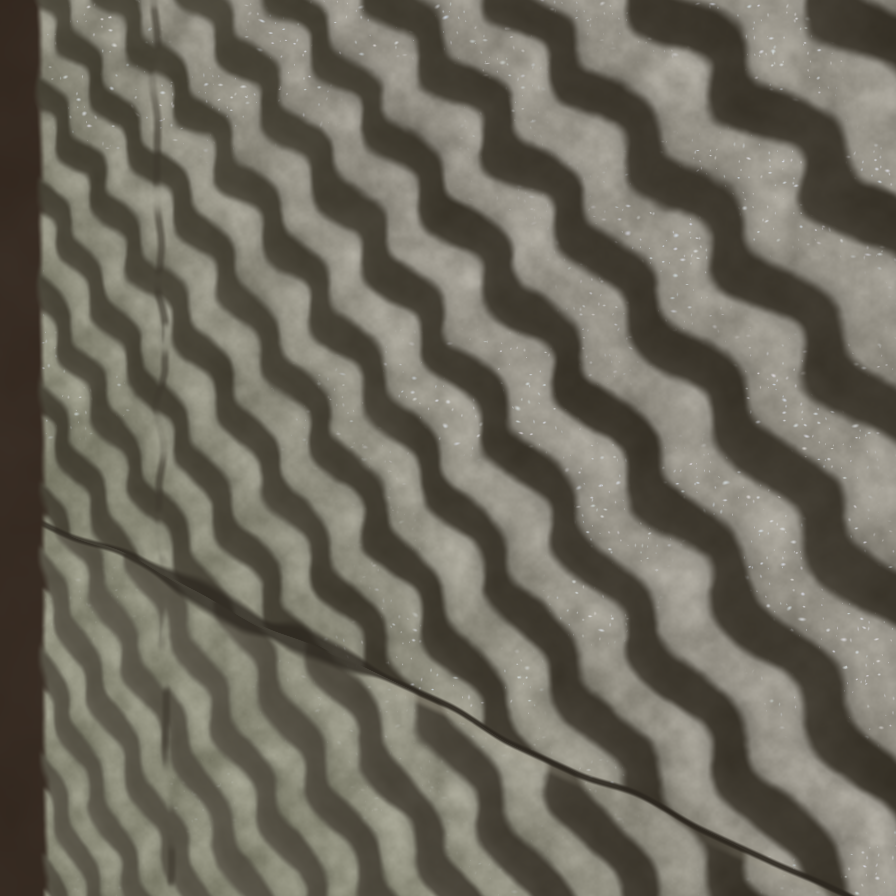
A Shadertoy shader for this texture:

```glsl
float hash(vec2 p) {
    p = fract(p * vec2(123.34, 345.45));
    p += dot(p, p + 34.35);
    return fract(p.x * p.y);
}

float noise(vec2 p) {
    vec2 i = floor(p), f = fract(p);
    f = f * f * (3.0 - 2.0 * f);
    return mix(mix(hash(i), hash(i + vec2(1, 0)), f.x),
               mix(hash(i + vec2(0, 1)), hash(i + vec2(1, 1)), f.x), f.y);
}

float fbm(vec2 p) {
    float sum = 0.0, gain = 0.5;
    for (int i = 0; i < 4; i++) {
        sum += gain * noise(p);
        p = p * 2.03 + 7.1;
        gain *= 0.5;
    }
    return sum / 0.9375;
}

// Small bright flecks scattered over a jittered grid
float glints(vec2 p, float cells) {
    vec2 id = floor(p * cells);
    vec2 offset = fract(p * cells) - 0.3 - 0.4 * vec2(hash(id), hash(id + 5.3));
    float size = 0.12 + 0.15 * hash(id + 2.7);
    float spot = 1.0 - smoothstep(0.0, size, length(offset * vec2(0.8, 1.2)));
    return spot * step(0.72, hash(id + 9.1));
}

void mainImage(out vec4 fragColor, in vec2 fragCoord) {
    vec2 p = fragCoord / iResolution.xy;
    p.y = 1.0 - p.y; // measured downward from the top
    vec2 warp = vec2(fbm(p * 16.0), fbm(p * 16.0 + 40.0)) - 0.5;
    float grain = fbm(p * 45.0);
    float depth = p.x - 0.052;

    // Diagonal crack dividing the two panels
    float crack = p.y - 0.582 - 0.47 * depth - 0.012 * (noise(vec2(p.x * 14.0, 3.0)) - 0.5);
    float lower = smoothstep(-0.002, 0.002, crack);
    float seamX = 0.172 + 0.018 * p.y + 0.012 * (noise(vec2(p.y * 22.0, 8.0)) - 0.5);
    float leftOfSeam = 1.0 - smoothstep(-0.004, 0.004, p.x - seamX);

    // Perspective ridge coordinates: across counts ridges, along counts waves
    vec2 q = p + warp * 0.012;
    float scale = 0.1133 + 0.1 * depth;
    float across = (1.57 * (q.x - 0.052) - q.y - 0.0742) / scale;
    float along = (q.y + 0.8 * (q.x - 0.052) - 0.828) / scale;
    across += 0.12 * leftOfSeam - 0.3 * lower;
    along += 0.35 * lower + 0.1 * leftOfSeam;
    float wave = 6.2832 * along;
    across -= 0.12 * cos(wave) + 0.02 * sin(2.0 * wave);
    float side = fract(across + 0.5) - 0.5;

    // Ridge profile with swelling and soft edges
    float halfWidth = 0.285 + 0.025 * sin(wave + 0.8) + 0.06 * (noise(p * 18.0) - 0.5) - 0.02 * lower;
    float soft = 0.055 + 0.02 * (1.0 - p.x);
    float ridge = 1.0 - smoothstep(-soft, soft, abs(side) - halfWidth);

    // Worn top surface, and shadowed grooves
    vec3 top = mix(vec3(0.53, 0.53, 0.46), vec3(0.585, 0.57, 0.53),
                   smoothstep(0.1, 0.8, p.x + 0.4 - 0.6 * p.y));
    top += 0.16 * (grain - 0.5) + 0.12 * (fbm(p * 14.0 + 3.0) - 0.5);
    top += 0.10 * side + 0.025 * cos(wave - 0.6);
    top *= 1.04 - 0.13 * smoothstep(0.1, 0.32, abs(side));
    vec3 groove = mix(vec3(0.285, 0.27, 0.22), vec3(0.235, 0.215, 0.175),
                      smoothstep(0.1, 0.7, p.x));
    groove += 0.07 * (fbm(p * 12.0 + 20.0) - 0.5) + 0.03 * (grain - 0.5);
    groove += lower * 0.06 * (1.0 - smoothstep(0.3, 0.7, p.x));
    groove += 0.04 * smoothstep(0.0, 0.2, side) * (1.0 - smoothstep(0.2, 0.5, side));
    vec3 color = mix(groove, top, ridge);

    // Wet highlights, denser toward the upper right
    float gloss = smoothstep(0.35, 0.7, noise(p * 9.0 + 11.0) + 0.25 * (p.x - p.y));
    float fleck = glints(p + warp * 0.02, 75.0) + 0.6 * glints(p.yx + warp * 0.02, 110.0);
    vec3 tint = vec3(0.9, 0.92, 0.95) + 0.1 * (vec3(noise(p * 60.0), 0.5, noise(p * 60.0 + 9.0)) - 0.5);
    color = mix(color, tint, 0.65 * min(fleck, 1.0) * gloss * ridge * (1.0 - 0.75 * lower));

    // Notched vertical seam
    float notch = 1.0 - smoothstep(0.001, 0.007, abs(p.x - seamX));
    color = mix(color, vec3(0.24, 0.22, 0.18), 0.6 * notch * smoothstep(0.4, 0.65, noise(vec2(3.0, p.y * 32.0))));

    // Crack: broad ragged shadow at left, fine line with a pale lip at right
    float broad = smoothstep(0.12, 0.22, p.x) * (1.0 - smoothstep(0.36, 0.44, p.x));
    float crackWidth = 0.0025 + 0.013 * broad * (0.4 + noise(vec2(p.x * 30.0, 1.0)));
    float lip = smoothstep(0.002, 0.006, crack) * (1.0 - smoothstep(0.008, 0.017, crack));
    color = mix(color, vec3(0.64, 0.62, 0.55), 0.7 * lip * smoothstep(0.4, 0.5, p.x) * noise(vec2(p.x * 13.0, 6.0)));
    float shadow = 1.0 - smoothstep(crackWidth * 0.5, crackWidth + 0.003, abs(crack));
    color = mix(color, vec3(0.17, 0.15, 0.12), shadow * mix(0.75, 0.9, smoothstep(0.4, 0.5, p.x)));

    // Dark border with a scalloped edge
    float borderX = 0.044 + 0.007 * p.y + 0.004 * cos(wave) * (1.0 - ridge) + 0.006 * warp.x;
    vec3 border = vec3(0.215, 0.17, 0.135) + 0.04 * (fbm(p * 10.0) - 0.5);
    color = mix(border, color, smoothstep(-0.004, 0.005, p.x - borderX));

    fragColor = vec4(clamp(color, 0.0, 1.0), 1.0);
}
```
